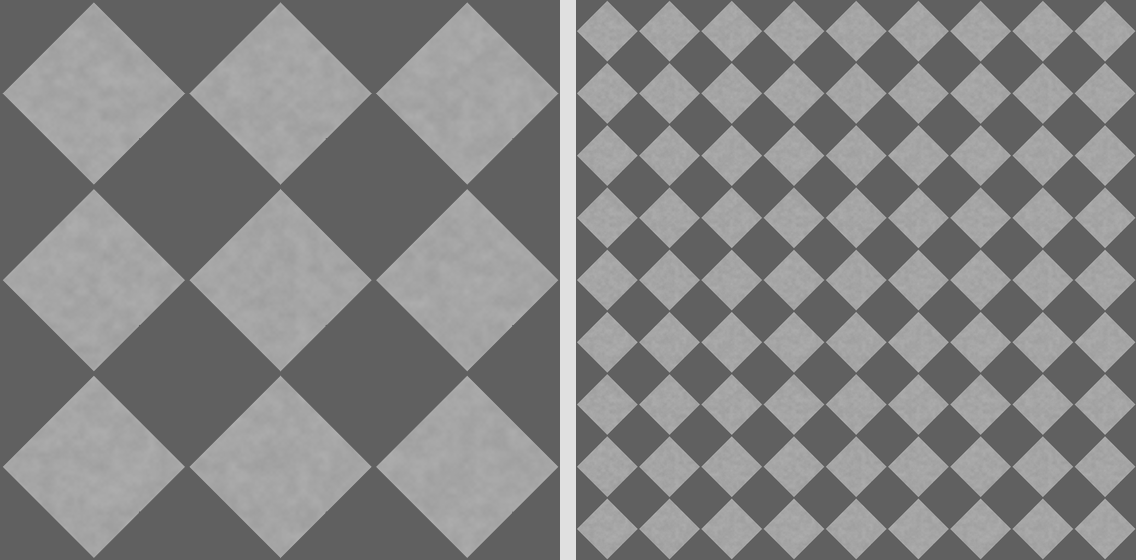
Left: one tile. Right: repeated 3 by 3.
Reproduce this pattern procedurally as a Shadertoy shader.

```glsl
const float REPEATS = 3.0;
const float HALF_DIAGONAL = 0.488;
const vec3 GROUND = vec3(0.376);
const vec3 STONE = vec3(0.648);

float hash(vec2 p) {
    return fract(sin(dot(p, vec2(127.1, 311.7))) * 43758.5453);
}

// Value noise whose lattice wraps after the given period
float wrappedNoise(vec2 p, float period) {
    vec2 cell = floor(p);
    vec2 f = fract(p);
    f = f * f * (3.0 - 2.0 * f);
    vec2 lo = mod(cell, period);
    vec2 hi = mod(cell + 1.0, period);
    float bottom = mix(hash(lo), hash(vec2(hi.x, lo.y)), f.x);
    float top = mix(hash(vec2(lo.x, hi.y)), hash(hi), f.x);
    return mix(bottom, top, f.y);
}

// Sum of octaves, centred on zero
float mottle(vec2 uv, float period) {
    float sum = 0.0;
    float weight = 0.5;
    for (int i = 0; i < 3; i++) {
        sum += weight * (wrappedNoise(uv * period, period) - 0.5);
        period *= 2.0;
        weight *= 0.6;
    }
    return sum;
}

// Signed distance to a square standing on its corner
float diamondDistance(vec2 p, float halfDiagonal) {
    return (abs(p.x) + abs(p.y) - halfDiagonal) * 0.7071;
}

float coverage(float dist, float pixel) {
    return 1.0 - smoothstep(-0.6 * pixel, 0.6 * pixel, dist);
}

void mainImage(out vec4 fragColor, in vec2 fragCoord) {
    vec2 uv = fragCoord / iResolution.xy;
    vec2 p = fract(uv * REPEATS) - vec2(0.503, 0.499);
    float pixel = REPEATS / min(iResolution.x, iResolution.y);

    // Diamond with a tiny chip on its lower right side
    float dist = diamondDistance(p, HALF_DIAGONAL);
    float chip = length(p - vec2(0.246, -0.244)) - 0.005;
    float mask = coverage(max(dist, -chip), pixel);

    // Mottled face and a faint pale rim
    vec3 face = STONE + 0.075 * mottle(uv, 48.0);
    face += 0.018 * smoothstep(-0.012, -0.002, dist);

    fragColor = vec4(mix(GROUND, face, mask), 1.0);
}
```
